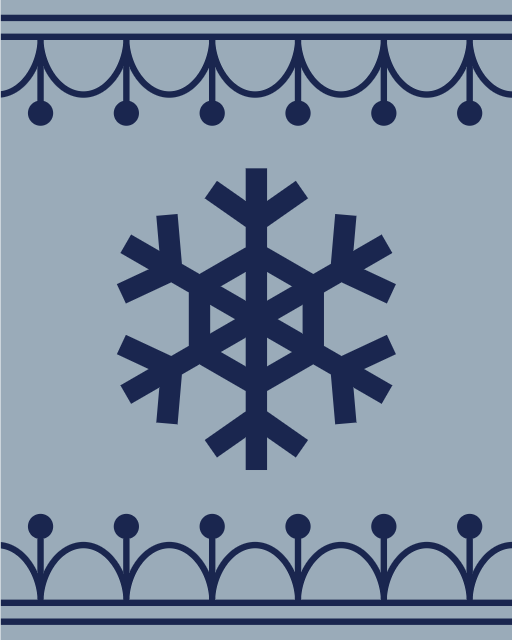
Reproduce this pattern procedurally as a WebGL 1 fragment shader.

```glsl
precision highp float;

uniform vec2 u_resolution;

// Lengths are fractions of the canvas height.
#define PERIOD 0.1341
#define STROKE 0.0050
#define OUTER_RULE 0.4717
#define INNER_RULE 0.4422
#define SWAG_TOP 0.4370
#define SWAG_DEPTH 0.0849
#define BEAD_HEIGHT 0.3229
#define BEAD_RADIUS 0.0197
#define ARM_LENGTH 0.2357
#define ARM_HALF_WIDTH 0.0167
#define HEX_APOTHEM 0.0889

const vec3 PAPER = vec3(0.605, 0.670, 0.725);
const vec3 INK = vec3(0.100, 0.150, 0.310);
const vec3 EDGE = vec3(0.840, 0.870, 0.890);

float box(vec2 p, vec2 halfSize) {
  vec2 d = abs(p) - halfSize;
  return length(max(d, 0.0)) + min(max(d.x, d.y), 0.0);
}

// Bar with square ends running from a to b.
float bar(vec2 p, vec2 a, vec2 b, float halfWidth) {
  vec2 along = normalize(b - a);
  vec2 q = p - 0.5 * (a + b);
  vec2 local = vec2(dot(q, along), along.x * q.y - along.y * q.x);
  return box(local, vec2(0.5 * length(b - a), halfWidth));
}

// Hanging curve, a softened half ellipse divided by its slope.
float swag(vec2 p) {
  float drop = SWAG_TOP - p.y;
  vec2 radii = vec2(0.5 * PERIOD, SWAG_DEPTH);
  vec2 t = abs(vec2(p.x, max(drop, 0.0))) / radii;
  float rise = pow(t.y + 1e-5, 0.8);
  float level = t.x * t.x + rise * t.y - 1.0;
  vec2 slope = vec2(2.0 * t.x, 1.8 * rise) / radii;
  float d = abs(level) / max(length(slope), 0.01) - STROKE;
  return max(d, -drop);
}

// Rules, swags, stems and beads, mirrored above and below.
float border(vec2 p) {
  p.y = abs(p.y);
  float d = min(abs(p.y - OUTER_RULE), abs(p.y - INNER_RULE)) - STROKE;

  float cellX = (fract(p.x / PERIOD + 0.5) - 0.5) * PERIOD;
  d = min(d, swag(vec2(cellX, p.y)));

  vec2 column = vec2(0.5 * PERIOD - abs(cellX), p.y);
  float stemMiddle = 0.5 * (BEAD_HEIGHT + INNER_RULE);
  vec2 stemSize = vec2(STROKE, 0.5 * (INNER_RULE - BEAD_HEIGHT));
  d = min(d, box(column - vec2(0.0, stemMiddle), stemSize));
  return min(d, length(column - vec2(0.0, BEAD_HEIGHT)) - BEAD_RADIUS);
}

// Six arms folded into half of the upright one.
float snowflake(vec2 p) {
  const vec2 foldNormal = vec2(0.8660254, -0.5);
  const vec2 hexNormal = vec2(0.5, 0.8660254);
  p = abs(p);
  p -= 2.0 * max(dot(p, foldNormal), 0.0) * foldNormal;
  p.x = abs(p.x);

  float arm = box(p, vec2(ARM_HALF_WIDTH, ARM_LENGTH));
  float hexagon = abs(dot(p, hexNormal) - HEX_APOTHEM) - ARM_HALF_WIDTH;
  float branch = bar(p, vec2(0.0, 0.1527), vec2(0.0712, 0.2025), ARM_HALF_WIDTH);
  return min(arm, min(hexagon, branch));
}

void main() {
  float pixel = 1.0 / u_resolution.y;
  vec2 p = (gl_FragCoord.xy - 0.5 * u_resolution) * pixel;

  float d = border(p - vec2(-0.0014, 0.0003));
  d = min(d, snowflake(p - vec2(0.0006, 0.0013)));
  float ink = clamp(0.5 - d / pixel, 0.0, 1.0);
  vec3 color = mix(PAPER, INK, ink);

  // Thin pale margin on the left.
  float fromLeft = gl_FragCoord.x * pixel;
  float margin = clamp(0.5 + (0.0013 - fromLeft) / pixel, 0.0, 1.0);
  gl_FragColor = vec4(mix(color, EDGE, margin), 1.0);
}
```
